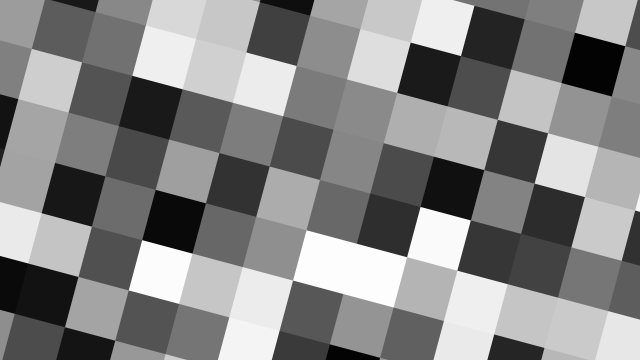
Give the GLSL for this pattern, as a Shadertoy shader.

```glsl
// A tilted checker of square tiles, each filled with one flat random grey.
// The canvas is turned about its centre and cut into unit cells; a hash of the
// cell index picks the grey, and the four nearest tiles blend across one pixel.

const float TILE_SIZE  = 0.1446;        // tile side, in canvas heights
const float TILT       = radians(15.0); // clockwise turn of the grid
const float GREY_GAMMA = 0.88;          // below 1 favours lighter tiles
const uvec2 SEED       = uvec2(37u, 91u);
const uvec2 MIXERS     = uvec2(1597334677u, 3812015801u);

// Integer hash of a cell index, from 0 to 1
float hashCell(vec2 cell) {
    uvec2 q = (uvec2(ivec2(cell)) + SEED) * MIXERS;
    uint n = q.x ^ q.y;
    n = (n ^ (n >> 15u)) * MIXERS.x;
    n = (n ^ (n >> 13u)) * MIXERS.y;
    n ^= n >> 16u;
    return float(n & 0xffffu) / 65535.0;
}

float tileGrey(vec2 cell) {
    return pow(hashCell(cell), GREY_GAMMA);
}

// Tile greys, box filtered around the nearest grid corner
float tiles(vec2 p, float pixel) {
    vec2 corner = floor(p + 0.5);
    vec2 side = clamp((p - corner) / pixel + 0.5, 0.0, 1.0);
    float below = mix(tileGrey(corner - 1.0), tileGrey(corner - vec2(0.0, 1.0)), side.x);
    float above = mix(tileGrey(corner - vec2(1.0, 0.0)), tileGrey(corner), side.x);
    return mix(below, above, side.y);
}

void mainImage(out vec4 fragColor, in vec2 fragCoord) {
    // Centred coordinates in tile units, turned to the grid
    float pixel = 1.0 / (iResolution.y * TILE_SIZE);
    vec2 p = (fragCoord - 0.5 * iResolution.xy) * pixel;
    float c = cos(TILT), s = sin(TILT);
    p = mat2(c, s, -s, c) * p;

    fragColor = vec4(vec3(tiles(p, pixel)), 1.0);
}
```
